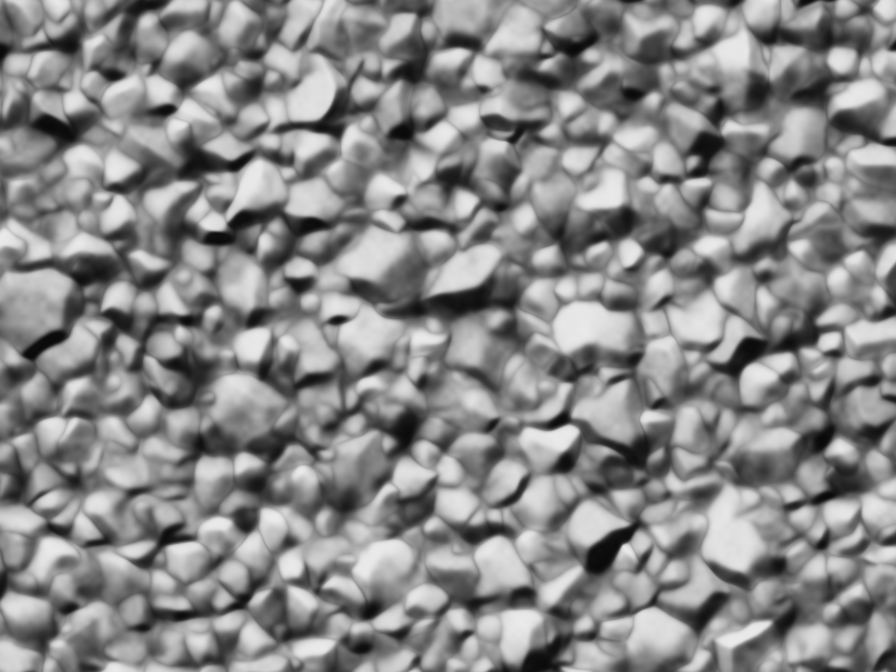
Reproduce this texture procedurally as a Shadertoy shader.

```glsl
// Crushed grey gravel lit from above: three sizes of scattered stones, each a
// convex polyhedron made from a soft minimum of random planes. A soft maximum
// piles them up; slope, dark seams, depth and cast shadows give the grey tone.

const float TAU = 6.2831853;
const float SHARPNESS = 165.0;   // crispness of facet and stone edges

vec2 hash2(vec2 p) {
    vec3 q = fract(p.xyx * vec3(0.1031, 0.1030, 0.0973));
    q += dot(q, q.yzx + 33.33);
    return fract((q.xx + q.yz) * q.zy);
}

float noise(vec2 p) {
    vec2 i = floor(p), f = fract(p);
    f = f * f * (3.0 - 2.0 * f);
    return mix(mix(hash2(i).x, hash2(i + vec2(1, 0)).x, f.x),
               mix(hash2(i + vec2(0, 1)).x, hash2(i + vec2(1, 1)).x, f.x), f.y);
}

// Adds one stone to the pile: xy slope, z albedo, w weight; returns its weight
float addStone(vec2 d, float radius, float lift, vec2 id, inout vec4 pile) {
    vec2 look = hash2(id + 71.7);
    vec2 tilt = (hash2(id + 23.1) - 0.5) * 1.2;

    // Tilted top facet
    float top = lift + radius * mix(0.5, 0.8, look.x) - dot(d, tilt);
    float total = exp(min(-SHARPNESS * top, 60.0));
    vec2 slope = tilt * total;

    // Ring of side facets
    for (int k = 0; k < 6; k++) {
        vec2 rnd = hash2(id + float(k) * 17.3 + 5.9);
        float angle = (float(k) + 0.8 * rnd.x + look.y) * TAU / 6.0;
        float steep = mix(0.7, 2.0, rnd.y);
        vec2 dir = vec2(cos(angle), sin(angle));
        float reach = radius * (0.8 + 0.4 * fract(rnd.x * 7.0 + rnd.y));
        float h = lift + steep * (reach - dot(d, dir));
        float w = exp(min(-SHARPNESS * h, 60.0));
        slope += dir * steep * w;
        total += w;
    }
    float weight = 1.0 / total;
    pile += vec4(slope * weight, mix(0.76, 1.18, look.y), 1.0) * weight;
    return weight;
}

// Returns xy slope, z albedo, w height of the pile; lead is the share of the
// topmost stone, which falls to a half where two stones touch
vec4 gravel(vec2 p, out float lead) {
    vec4 pile = vec4(0.0, 0.0, 0.0, 1e-8);
    float strongest = 0.0;
    for (int layer = 0; layer < 3; layer++) {
        float l = float(layer);
        vec2 scale = vec2(1.0, 1.15) * (9.5 + 3.0 * l + 0.6 * l * l);
        vec2 cell = floor(p * scale);
        for (int y = -1; y <= 1; y++)
        for (int x = -1; x <= 1; x++) {
            vec2 id = cell + vec2(x, y);
            vec2 seed = id + 37.0 * l + 100.0;
            vec2 center = id + 0.1 + 0.8 * hash2(seed);
            vec2 rnd = hash2(seed + 11.3);
            float radius = mix(0.4, 0.64, rnd.x) / scale.x;
            float lift = 0.024 * rnd.y + 0.004 * l;
            float weight = addStone(p - center / scale, radius, lift, seed, pile);
            strongest = max(strongest, weight);
        }
    }
    lead = strongest / pile.w;
    return vec4(pile.xyz / pile.w, log(pile.w) / SHARPNESS);
}

void mainImage(out vec4 fragColor, in vec2 fragCoord) {
    vec2 p = fragCoord / iResolution.y;

    // Slightly bent outlines
    p += 0.006 * (vec2(noise(p * 28.0), noise(p * 28.0 + 50.0)) - 0.5);

    float lead, unused;
    vec4 ground = gravel(p, lead);
    vec3 light = normalize(vec3(-0.3, 0.75, 0.6));

    // Wrapped light on faces with small bumps
    vec2 bump = vec2(noise(p * 50.0 + 9.0), noise(p * 50.0 + 80.0)) - 0.5;
    vec3 normal = normalize(vec3(ground.xy + 0.3 * bump, 1.0));
    float diffuse = max((dot(normal, light) + 0.25) / 1.25, 0.0);

    // Shadows cast by higher stones toward the light
    float blocked = 0.0;
    for (int i = 1; i <= 2; i++) {
        float t = 0.018 * float(i);
        float rise = t * light.z / length(light.xy);
        float over = gravel(p + normalize(light.xy) * t, unused).w - ground.w - rise;
        blocked = max(blocked, over);
    }
    float shadow = 1.0 - 0.45 * smoothstep(0.0, 0.025, blocked);

    // Dark seams between stones and dim hollows
    float seam = mix(0.64, 1.0, smoothstep(0.4, 1.0, lead));
    float depth = mix(0.4, 1.0, smoothstep(0.0, 0.047, ground.w));

    // Grey tone with fine mottling, then a contrast curve with soft highlights
    float mottle = 0.06 * (noise(p * 110.0) - 0.5);
    float tone = (0.07 + 0.87 * diffuse) * ground.z * depth * shadow * seam;
    tone = max(tone + mottle * (0.3 + tone), 0.0);
    tone = 0.03 + 0.9 * (1.0 - exp(-3.8 * pow(tone, 1.83)));
    fragColor = vec4(vec3(tone), 1.0);
}
```
